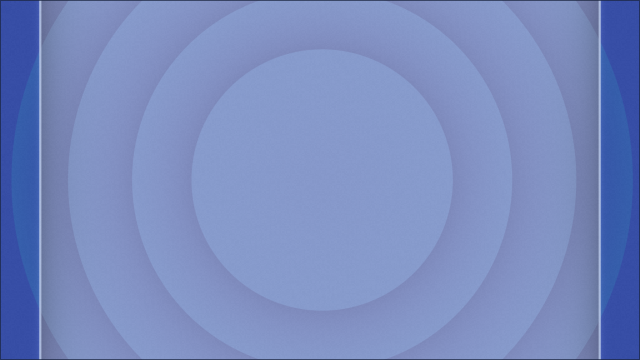
A WebGL 2 fragment shader for this background:

```glsl
#version 300 es
precision highp float;

#define CENTER vec2(0.006, 0.0)
#define PANEL_HALF 0.777
#define PANEL_WARM vec3(0.520, 0.568, 0.775)
#define PANEL_COOL vec3(0.530, 0.615, 0.805)
#define SIDE_WARM vec3(0.215, 0.305, 0.650)
#define SIDE_COOL vec3(0.210, 0.385, 0.675)
#define RIM_LIGHT vec3(0.720, 0.780, 0.900)
#define FRAME_DARK vec3(0.100, 0.140, 0.240)
#define EDGE_SHADE 0.23
#define RING_SHADE 0.055
#define GRAIN 0.012

uniform vec2 u_resolution;
out vec4 fragColor;

const float RADII[4] = float[4](0.863, 0.706, 0.528, 0.363);

float hash(vec2 p) {
    return fract(sin(dot(p, vec2(127.1, 311.7))) * 43758.5453);
}

// x: cool tint from 0 to 1, y: soft shadow around the discs
vec2 discs(float d, float px) {
    vec2 tone = vec2(0.0);
    for (int i = 0; i < 4; i++) {
        float r = RADII[i];
        float inner = i < 3 ? RADII[i + 1] : 0.0;
        float ramp = clamp((d - inner) / (r - inner), 0.0, 1.0);
        float tint = i < 3 ? mix(0.05, 0.85, ramp) : mix(0.58, 0.85, ramp);
        float inside = 1.0 - smoothstep(-px, px, d - r);
        float shadow = exp(-max(d - r, 0.0) / 0.055);
        tone.x = mix(tone.x, tint, inside);
        tone.y = mix(max(tone.y, shadow), 0.0, inside);
    }
    return tone;
}

void main() {
    float px = 0.75 / u_resolution.y;
    vec2 p = (gl_FragCoord.xy - 0.5 * u_resolution) / u_resolution.y;
    vec2 tone = discs(length(p - CENTER), px);

    // Central panel, shaded toward its upright edges
    float edge = PANEL_HALF - abs(p.x);
    vec3 panel = mix(PANEL_WARM, PANEL_COOL, tone.x);
    panel *= 1.0 - RING_SHADE * tone.y;
    panel *= 1.0 - EDGE_SHADE * exp(-max(edge, 0.0) / 0.055);

    // Deep side bands
    vec3 side = mix(SIDE_WARM, SIDE_COOL, tone.x);
    side += 0.10 * exp(-max(-edge, 0.0) / 0.006);
    vec3 color = mix(side, panel, smoothstep(-px, px, edge));

    // Bright rim between panel and bands
    float rim = 1.0 - smoothstep(0.001, 0.001 + 2.0 * px, abs(edge));
    color = mix(color, RIM_LIGHT, 0.85 * rim);

    // Fine grain
    color += GRAIN * (hash(floor(p * 288.0)) - 0.5);

    // Thin dark frame
    vec2 border = 0.5 * u_resolution / u_resolution.y - abs(p);
    float frame = 1.0 - smoothstep(0.0015, 0.0015 + px, min(border.x, border.y));
    color = mix(color, FRAME_DARK, 0.7 * frame);

    fragColor = vec4(color, 1.0);
}
```
